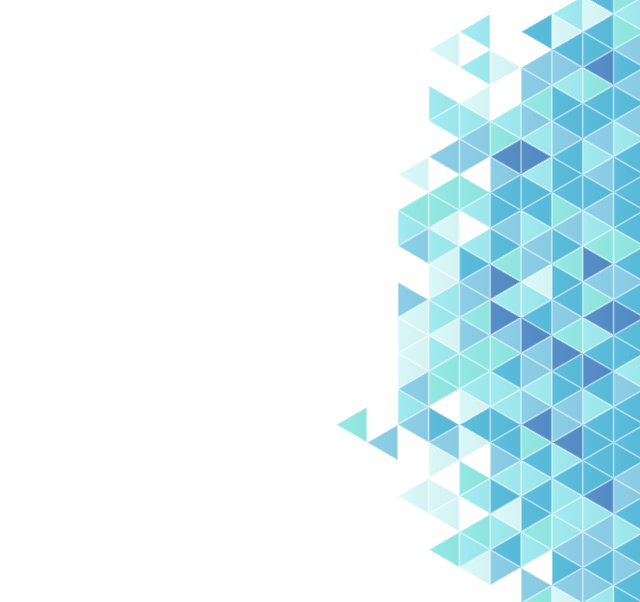
Write a WebGL 1 fragment shader that draws this background.

```glsl
precision highp float;
// Mosaic of blue and aqua triangles on white, crumbling away from the right side.

#define COLUMN 0.0512        // width of one strip of triangles
#define HALF_SIDE 0.02967    // half the side of a triangle
#define PANEL 0.5048         // reach of the mosaic from the right side
#define TOP_ROW 0.977        // height of row zero
#define CURVE_Y 0.47         // height at which the mosaic reaches furthest
#define CURVE_BEND 1.1       // how fast it recedes above and below
#define SCATTER 0.21         // depth at which the gaps end
#define SEAM 0.0026          // width of the light rim of a triangle

uniform vec2 u_resolution;

const vec3 WHITE = vec3(1.0);
const vec3 PALE = vec3(0.84, 0.96, 0.96);
const vec3 AQUA = vec3(0.62, 0.91, 0.93);
const vec3 MINT = vec3(0.57, 0.90, 0.88);
const vec3 SKY = vec3(0.54, 0.80, 0.89);
const vec3 BLUE = vec3(0.35, 0.73, 0.85);
const vec3 DEEP = vec3(0.33, 0.55, 0.77);

float hash(vec2 p) {
  return fract(sin(dot(p, vec2(127.1, 311.7))) * 43758.5453);
}

// Finds the triangle around a point: xy = strip and row, z = 1 if it points
// left, w = distance to its nearest side.
vec4 triangleCell(vec2 p) {
  vec2 q = vec2(p.x / COLUMN, (TOP_ROW - p.y) / HALF_SIDE);
  float strip = floor(q.x);
  float across = q.x - strip;
  float parity = mod(strip + 1.0, 2.0);
  float row = 2.0 * floor((q.y - parity) * 0.5 + 0.5) + parity;
  float offset = q.y - row;
  float pointsLeft = step(abs(offset), across);
  row += (1.0 - pointsLeft) * (offset < 0.0 ? -1.0 : 1.0);
  float base = mix(across, 1.0 - across, pointsLeft) * COLUMN;
  float slant = abs(across - abs(offset)) * HALF_SIDE * 0.866;
  return vec4(strip, row, pointsLeft, min(base, slant));
}

// Picks a tint that turns bluer with depth and away from the middle height.
vec3 triangleColor(vec2 cell, float depth, float height) {
  float tone = 0.12 + 1.2 * depth + 0.5 * abs(height - CURVE_Y);
  tone += 0.8 * (hash(cell + 17.3) - 0.5);
  vec3 color = mix(AQUA, MINT, step(0.65, hash(cell + 5.7)));
  if (tone < 0.15) color = PALE;
  if (tone > 0.40) color = SKY;
  if (tone > 0.65) color = BLUE;
  if (depth > 0.15 && hash(cell + 41.9) > 0.94) color = DEEP;
  return color;
}

void main() {
  float pixel = 1.0 / u_resolution.y;
  vec2 p = gl_FragCoord.xy * pixel;
  p.x += PANEL - u_resolution.x * pixel;

  // Triangle and its centre
  vec4 tri = triangleCell(p);
  vec2 center = vec2((tri.x + mix(0.333, 0.667, tri.z)) * COLUMN,
                     TOP_ROW - tri.y * HALF_SIDE);

  // Depth behind the curved front decides how likely a triangle is filled
  float rise = center.y - CURVE_Y;
  float depth = center.x - 0.0235 - CURVE_BEND * rise * rise;
  float density = smoothstep(-0.083, SCATTER, depth);
  float filled = step(hash(tri.xy + 2.1), density) * step(0.0, p.x);

  // Faint shading inside, light seams along the sides
  vec3 color = triangleColor(tri.xy, depth, center.y);
  color += 0.03 * (center.x - p.x) / COLUMN;
  float rim = 1.0 - smoothstep(0.0, max(SEAM, 1.5 * pixel), tri.w);
  color = mix(color, WHITE, 0.55 * rim);

  gl_FragColor = vec4(mix(WHITE, color, filled), 1.0);
}
```
